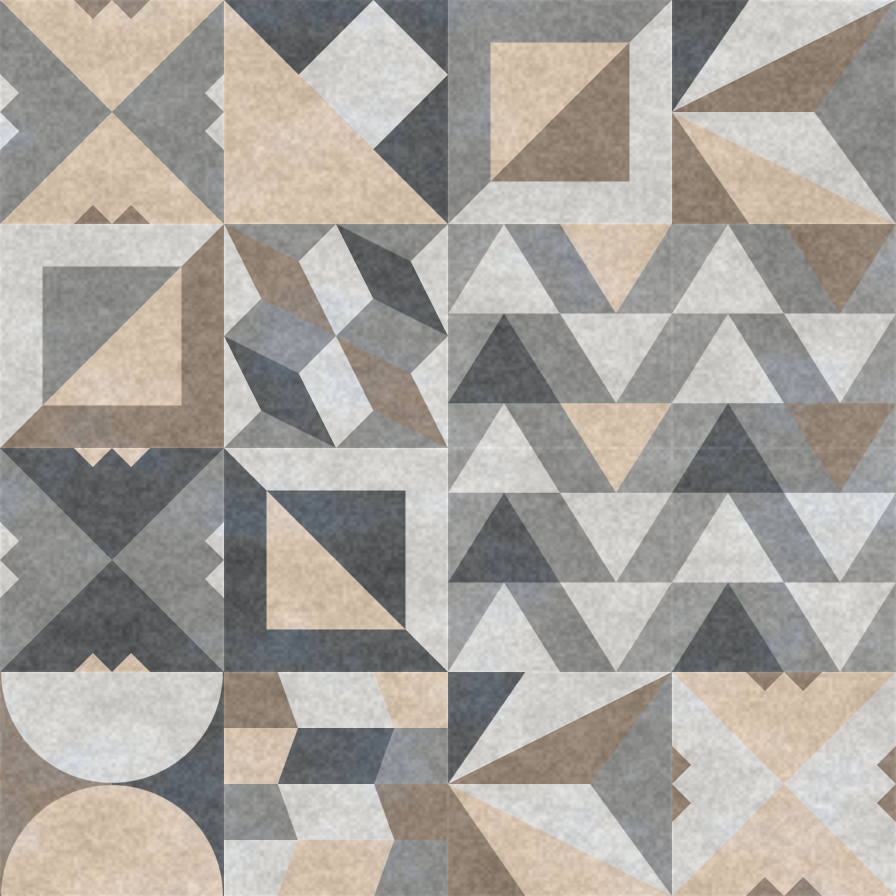
A Shadertoy shader for this pattern:

```glsl
#define LIGHT vec3(0.82, 0.815, 0.80)
#define BEIGE vec3(0.83, 0.755, 0.675)
#define GRAY vec3(0.55, 0.55, 0.545)
#define PALE_GRAY vec3(0.60, 0.60, 0.595)
#define DARK vec3(0.355, 0.365, 0.37)
#define BROWN vec3(0.565, 0.505, 0.445)
#define TILES 4.0
#define GRAIN 0.13
#define STAIN 0.12
#define SEAM 0.012
#define SAMPLES 4

float hash(vec2 p) {
    vec3 q = fract(vec3(p.xyx) * 0.1031);
    q += dot(q, q.yzx + 33.33);
    return fract((q.x + q.y) * q.z);
}

float noise(vec2 p) {
    vec2 i = floor(p), f = fract(p);
    f = f * f * (3.0 - 2.0 * f);
    return mix(mix(hash(i), hash(i + vec2(1, 0)), f.x),
               mix(hash(i + vec2(0, 1)), hash(i + vec2(1, 1)), f.x), f.y);
}

float fbm(vec2 p) {
    float sum = 0.0, amp = 0.5;
    for (int i = 0; i < 5; i++) {
        sum += amp * noise(p);
        p = p * 2.03 + 17.1;
        amp *= 0.5;
    }
    return sum;
}

// Tile coordinates run from 0 to 1, with y pointing down.
vec3 crossTile(vec2 p, vec3 vert, vec3 horiz, vec3 vertTip, vec3 horizTip) {
    vec2 d = abs(p - 0.5);
    bool tip = d.x + d.y > 0.5 && max(d.x, d.y) - min(d.x, d.y) > 0.33;
    return d.y > d.x ? (tip ? vertTip : vert) : (tip ? horizTip : horiz);
}

vec3 diamondTile(vec2 p) {
    if (p.y > p.x) return BEIGE;
    vec2 d = abs(p - vec2(2.0, 1.0) / 3.0);
    return d.x + d.y < 1.0 / 3.0 ? LIGHT : DARK;
}

vec3 frameTile(vec2 p, vec3 outerA, vec3 outerB, vec3 innerA, vec3 innerB) {
    vec2 d = abs(p - 0.5);
    bool inner = max(d.x, d.y) < 0.31;
    return p.x + p.y < 1.0 ? (inner ? innerA : outerA) : (inner ? innerB : outerB);
}

vec3 starTile(vec2 p) {
    float d = abs(p.y - 0.5);
    bool upper = p.y < 0.5;
    if (d > 1.45 * p.x) return upper ? DARK : BROWN;
    if (d > 0.5 * p.x) return upper ? LIGHT : BEIGE;
    if (p.x > 0.635 + 0.73 * d) return GRAY;
    return upper ? BROWN : LIGHT;
}

vec3 rhombusTile(vec2 p) {
    vec2 cell = floor(p * 2.0), q = fract(p * 2.0);
    float lo = min(q.x, q.y), hi = max(q.x, q.y);
    if (lo > max(0.5 * hi, 2.0 * hi - 1.0)) return cell.x == cell.y ? BROWN : DARK;
    return (q.x > q.y) == (q.x + q.y < 1.0) ? GRAY : LIGHT;
}

// Five rows of triangles spanning two by two tiles.
vec3 triangleBlock(vec2 p) {
    float row = floor(p.y * 2.5), y = fract(p.y * 2.5), x = fract(p.x);
    bool first = p.x < 1.0;
    bool accent = row == 0.0 || row == 2.0;
    bool dark = first ? mod(row, 2.0) == 1.0 : row == 2.0 || row == 4.0;
    if (abs(x - 0.25) < 0.25 * y) return dark ? DARK : LIGHT;
    if (abs(x - 0.75) < 0.25 * (1.0 - y)) return accent ? (first ? BEIGE : BROWN) : LIGHT;
    return x > 0.25 && x < 0.75 ? GRAY : PALE_GRAY;
}

vec3 circleTile(vec2 p) {
    if (length(p - vec2(0.5, 0.0)) < 0.495) return LIGHT;
    if (length(p - vec2(0.5, 1.0)) < 0.495) return BEIGE;
    return p.x < 0.5 ? BROWN : DARK;
}

// Four zigzag bands, each cut into three pieces.
vec3 bandTile(vec2 p) {
    int row = int(p.y * 4.0);
    float x = p.x - 0.09 * (1.0 - abs(2.0 * fract(p.y * 2.0) - 1.0));
    int piece = int(step(0.24, x) + step(0.67, x));
    if (row == 0) return piece == 0 ? BROWN : piece == 1 ? LIGHT : BEIGE;
    if (row == 1) return piece == 0 ? BEIGE : piece == 1 ? DARK : GRAY;
    if (row == 2) return piece == 0 ? GRAY : piece == 1 ? LIGHT : BROWN;
    return piece == 0 ? LIGHT : piece == 1 ? BEIGE : GRAY;
}

vec3 patchwork(vec2 uv) {
    vec2 g = vec2(uv.x, 1.0 - uv.y) * TILES;
    vec2 cell = mod(floor(g), 4.0), p = fract(g);
    int id = int(cell.x + 4.0 * cell.y);
    if (id == 0) return crossTile(p, BEIGE, GRAY, BROWN, LIGHT);
    if (id == 8) return crossTile(p, DARK, GRAY, BEIGE, LIGHT);
    if (id == 15) return crossTile(p, BEIGE, LIGHT, BROWN, BROWN);
    if (id == 1) return diamondTile(p);
    if (id == 2) return frameTile(p, GRAY, LIGHT, BEIGE, BROWN);
    if (id == 4) return frameTile(p, LIGHT, BROWN, GRAY, BEIGE);
    if (id == 9) return frameTile(vec2(1.0 - p.x, p.y), LIGHT, DARK, DARK, BEIGE);
    if (id == 3 || id == 14) return starTile(p);
    if (id == 5) return rhombusTile(p);
    if (id == 12) return circleTile(p);
    if (id == 13) return bandTile(p);
    return triangleBlock(cell - vec2(2.0, 1.0) + p);
}

void mainImage(out vec4 fragColor, in vec2 fragCoord) {
    vec2 uv = fragCoord / iResolution.xy;
    vec3 col = vec3(0.0);
    for (int i = 0; i < SAMPLES * SAMPLES; i++) {
        vec2 offset = (vec2(i % SAMPLES, i / SAMPLES) + 0.5) / float(SAMPLES) - 0.5;
        col += patchwork((fragCoord + offset * 1.3) / iResolution.xy);
    }
    col /= float(SAMPLES * SAMPLES);

    // Faint pale joint between tiles
    vec2 joint = 0.5 - abs(fract(uv * TILES) - 0.5);
    col += 0.04 * (1.0 - smoothstep(0.0, SEAM, min(joint.x, joint.y)));

    // Stone wear: broad stains, sideways streaks and fine grain
    float stain = fbm(uv * vec2(9.0, 14.0)) - 0.48;
    float streak = fbm(uv * vec2(35.0, 80.0) + 5.0) - 0.48;
    float grain = 0.6 * noise(uv * 260.0) + 0.4 * noise(uv * 150.0 + 9.0) - 0.5;
    col += STAIN * (stain + 0.7 * streak) + GRAIN * grain;
    col += vec3(-0.02, 0.0, 0.03) * smoothstep(0.05, 0.3, stain);
    fragColor = vec4(clamp(col, 0.0, 1.0), 1.0);
}
```
